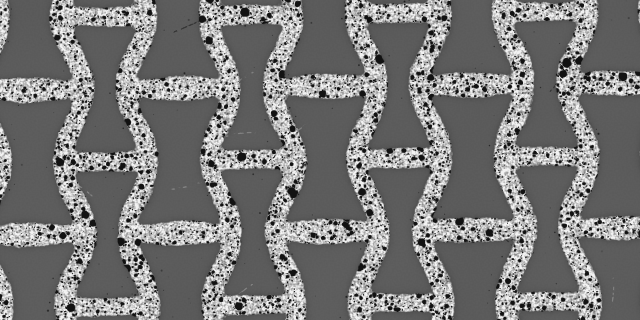
Write a WebGL 2 fragment shader that draws this pattern.

```glsl
#version 300 es
precision highp float;
// Re-entrant honeycomb lattice of pitted, speckled metal over a flat grey ground.
// Mirrored cosine walls and two sets of bars are blended as distance fields, then
// roughened with gradient noise and covered with randomly scattered round pits.

uniform vec2 u_resolution;
out vec4 fragColor;

const float TAU = 6.28319;
const vec2 PERIOD = vec2(0.459, 0.453);   // one repeat, in canvas heights
const vec2 ORIGIN = vec2(0.3255, 0.948);  // centre of a short bar
const float TILT = 0.0115;                // lattice rotation, radians
const float GROUND = 0.36;
const float PIT = 0.07;
const float METAL = 0.80;

vec2 hash2(vec2 c) {
  vec3 a = fract(c.xyx * vec3(0.1031, 0.1030, 0.0973));
  a += dot(a, a.yzx + 33.33);
  return fract((a.xx + a.yz) * a.zy);
}

float gradDot(vec2 corner, vec2 offset) {
  float angle = TAU * hash2(corner).x;
  return dot(vec2(cos(angle), sin(angle)), offset);
}

// Gradient noise, roughly -0.7 to 0.7
float noise(vec2 p) {
  vec2 i = floor(p), f = p - i;
  vec2 w = f * f * f * (f * (f * 6.0 - 15.0) + 10.0);
  vec2 e = vec2(1.0, 0.0);
  float low = mix(gradDot(i, f), gradDot(i + e.xy, f - e.xy), w.x);
  float high = mix(gradDot(i + e.yx, f - e.yx), gradDot(i + e.xx, f - e.xx), w.x);
  return mix(low, high, w.y);
}

float smoothMin(float a, float b, float k) {
  float h = max(k - abs(a - b), 0.0) / k;
  return min(a, b) - 0.25 * h * h * k;
}

float centred(float x, float period) {
  return (fract(x / period + 0.5) - 0.5) * period;
}

// Signed distance to the struts
float lattice(vec2 q, float swell) {
  float u = abs(centred(q.x, PERIOD.x));
  float phase = TAU * q.y / PERIOD.y;
  float gap = 0.100 + 0.0352 * cos(phase);
  float slope = 0.0352 * TAU / PERIOD.y * sin(phase);
  float wall = abs(u - gap) / sqrt(1.0 + slope * slope) - 0.0318 - swell;
  float shortBar = abs(centred(q.y, PERIOD.y)) - 0.030 - swell;
  float bulge = mix(0.027, 0.038, smoothstep(0.07, 0.21, u));
  float wideBar = abs(centred(q.y - 0.5 * PERIOD.y, PERIOD.y)) - bulge - swell;
  float bars = min(max(shortBar, u - gap), max(wideBar, gap - u));
  return smoothMin(wall, bars, 0.022);
}

// Signed distance to random discs, one at most per grid cell
float discs(vec2 p, float freq, float density, vec2 radii) {
  vec2 g = p * freq, cell = floor(g);
  float d = 1.0;
  for (int y = -1; y <= 1; y++) {
    for (int x = -1; x <= 1; x++) {
      vec2 c = cell + vec2(x, y);
      vec2 kind = hash2(c + 71.0);
      float r = mix(radii.x, radii.y, kind.y * kind.y);
      float gone = step(density, kind.x);
      d = min(d, length(g - c - hash2(c + 13.0)) - r + gone * 2.0);
    }
  }
  return d / freq;
}

// Faint broken hairs: x is coverage, y is tone
vec2 hairs(vec2 p, float freq, float density, float aa) {
  vec2 g = p * freq, c = floor(g), kind = hash2(c + 37.0);
  float angle = TAU * hash2(c + 5.0).x;
  vec2 dir = vec2(cos(angle), sin(angle));
  vec2 v = g - c - 0.5;
  float along = dot(v, dir);
  float across = dot(v, vec2(-dir.y, dir.x)) + 0.8 * along * along * (kind.y - 0.5);
  float d = length(vec2(across, max(abs(along) - 0.28, 0.0))) / freq;
  float broken = smoothstep(-0.15, 0.15, noise(p * 70.0));
  float cover = (1.0 - smoothstep(0.0006, 0.0012 + aa, d)) * broken * step(kind.x, density);
  return vec2(cover, kind.y < 0.6 ? 0.14 : 0.58);
}

float fill(float d, float aa) {
  return 1.0 - smoothstep(-aa, aa, d);
}

void main() {
  vec2 p = gl_FragCoord.xy / u_resolution.y;
  float aa = 0.8 / u_resolution.y;

  // Lattice frame, slightly turned and wobbled
  vec2 r = p - ORIGIN;
  vec2 q = vec2(r.x + TILT * r.y, r.y - TILT * r.x);
  q += 0.006 * vec2(noise(p * 9.0), noise(p * 9.0 + 40.0));
  float ragged = 0.004 * noise(p * 45.0) + 0.003 * noise(p * 110.0);
  float strut = lattice(q, 0.005 * noise(p * 6.0 + 20.0)) + ragged;

  // Ground with soft shading, hairs and dust close to the struts
  float ground = GROUND + 0.015 * noise(p * 2.5) + 0.012 * noise(p * 160.0);
  ground *= 1.0 - 0.14 * exp(-max(strut, 0.0) * 130.0);
  vec2 hair = hairs(p, 6.0, 0.16, aa);
  ground = mix(ground, hair.y, 0.65 * hair.x);
  float dust = discs(p + 3.0, 45.0, 0.07, vec2(0.04, 0.14));
  ground = mix(ground, 0.12, fill(dust, aa) * (1.0 - smoothstep(0.01, 0.05, strut)));

  // Mottled metal with pits of three sizes, clustered by slow noise
  float tone = METAL + 0.42 * noise(p * 95.0) + 0.34 * noise(p * 170.0 + 9.0);
  tone = clamp(tone + 0.14 * noise(p * 22.0), 0.30, 0.95);
  tone *= mix(0.72, 1.0, smoothstep(0.0, 0.006, -strut));
  vec2 warped = p + 0.004 * vec2(noise(p * 75.0), noise(p * 75.0 + 30.0));
  float cluster = 0.0025 * noise(p * 13.0 + 50.0);
  float pits = discs(warped, 25.0, 0.24, vec2(0.16, 0.37)) + cluster;
  pits = min(pits, discs(warped + 7.0, 54.0, 0.44, vec2(0.15, 0.40)) + cluster);
  pits = min(pits, discs(warped + 15.0, 105.0, 0.40, vec2(0.15, 0.36)) + 0.5 * cluster);
  tone = mix(tone, PIT, fill(pits, aa));

  fragColor = vec4(vec3(mix(ground, tone, fill(strut, aa))), 1.0);
}
```
